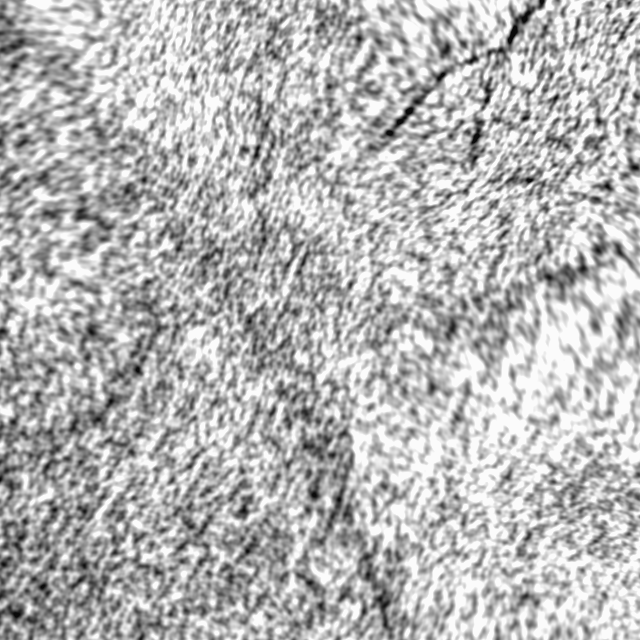
This texture is drawn by a WebGL 1 fragment shader. Its source:

```glsl
precision highp float;
// Grey grainy tissue: fine slanted speckle over cloudy shading, crossed by dark branching veins.
uniform vec2 u_resolution;

#define BASE_TONE 0.722
#define GRAIN_SCALE 78.0
#define GRAIN_AMOUNT 0.66
#define GRAIN_STRETCH 1.5
#define GRAIN_ANGLE 1.08
#define STREAK_SCALE 34.0
#define STREAK_AMOUNT 0.32
#define CLOUD_AMOUNT 0.22
#define VEIN_DARKNESS 0.46
#define VEIN_WIDTH 0.0058

float hash(vec2 p) {
  return fract(sin(dot(p, vec2(127.1, 311.7))) * 43758.5453);
}

// Slope of a random unit gradient at a lattice corner
float corner(vec2 cell, vec2 offset) {
  float angle = 6.28318 * hash(cell);
  return dot(vec2(cos(angle), sin(angle)), offset);
}

float gradientNoise(vec2 p) {
  vec2 i = floor(p), f = fract(p);
  vec2 u = f * f * f * (f * (f * 6.0 - 15.0) + 10.0);
  vec2 e = vec2(1.0, 0.0);
  float low = mix(corner(i, f), corner(i + e, f - e), u.x);
  float high = mix(corner(i + e.yx, f - e.yx), corner(i + 1.0, f - 1.0), u.x);
  return mix(low, high, u.y);
}

vec2 rotate(vec2 p, float angle) {
  float c = cos(angle), s = sin(angle);
  return vec2(c * p.x + s * p.y, c * p.y - s * p.x);
}

float segmentDistance(vec2 p, vec2 a, vec2 b) {
  vec2 pa = p - a, ba = b - a;
  return length(pa - ba * clamp(dot(pa, ba) / dot(ba, ba), 0.0, 1.0));
}

// Soft-edged stroke along a quadratic curve from a to c, pulled towards b
float vein(vec2 p, vec2 a, vec2 b, vec2 c, float width) {
  float d = 10.0;
  vec2 from = a;
  for (int k = 1; k <= 10; k++) {
    float t = float(k) / 10.0;
    vec2 to = mix(mix(a, b, t), mix(b, c, t), t);
    d = min(d, segmentDistance(p, from, to));
    from = to;
  }
  return exp(-d * d / (width * width));
}

// Fine speckle plus longer slanted streaks
float grain(vec2 p) {
  vec2 q = rotate(p, GRAIN_ANGLE + 0.5 * gradientNoise(p * 2.5 + 3.0) * 0.3);
  vec2 squash = vec2(1.0 / GRAIN_STRETCH, 1.0);
  float fine = gradientNoise(q * squash * GRAIN_SCALE);
  float finer = gradientNoise(rotate(q, 0.4) * GRAIN_SCALE * 1.37 + 41.0);
  float streak = gradientNoise(q * squash * squash * STREAK_SCALE + 17.0);
  return GRAIN_AMOUNT * (fine + 0.55 * finer) + STREAK_AMOUNT * streak;
}

float clouds(vec2 p) {
  vec2 q = rotate(p, GRAIN_ANGLE) * vec2(0.75, 1.0);
  return gradientNoise(q * 5.0 + 7.3) + 0.7 * gradientNoise(q * 11.0 + 23.1);
}

void main() {
  vec2 p = gl_FragCoord.xy / u_resolution;
  vec2 wobble = vec2(gradientNoise(p * 14.0), gradientNoise(p * 14.0 + 50.0));
  vec2 v = p + 0.014 * wobble;

  // Broad light and shade on both sides of the main vein
  float side = 0.83 * (v.x - (0.605 - 0.25 * v.y - 0.4 * v.y * v.y));
  float tone = BASE_TONE + CLOUD_AMOUNT * clouds(p);
  tone += 0.055 * smoothstep(0.0, 0.1, side) - 0.02;
  tone += 0.07 * smoothstep(0.55, 0.1, distance(p, vec2(0.85, 0.2)));
  tone -= 0.15 * smoothstep(0.42, 0.0, distance(p, vec2(0.0, 0.12)));

  // Main vein: a wide shadow with a crisper core towards the bottom
  float core = exp(-side * side / 0.00012) * smoothstep(0.75, 0.15, v.y);
  tone -= 0.12 * exp(-side * side / 0.0016) + 0.17 * core;

  // Blurred cross vein
  tone -= 0.12 * vein(v, vec2(1.0, 0.6), vec2(0.7, 0.45), vec2(0.4, 0.58), 0.045);

  // Thin dark branches at the upper right
  float branch = vein(v, vec2(0.86, 1.01), vec2(0.74, 0.91), vec2(0.742, 0.74), VEIN_WIDTH);
  branch = max(branch, vein(v, vec2(0.77, 0.92), vec2(0.68, 0.88), vec2(0.6, 0.79), VEIN_WIDTH));
  branch = max(branch, 0.8 * vein(v, vec2(0.78, 0.715), vec2(0.86, 0.72), vec2(0.98, 0.67), VEIN_WIDTH));
  // Faint threads
  branch = max(branch, 0.4 * vein(v, vec2(0.405, 0.92), vec2(0.41, 0.8), vec2(0.4, 0.7), VEIN_WIDTH));
  branch = max(branch, 0.4 * vein(v, vec2(0.7, 0.28), vec2(0.72, 0.2), vec2(0.75, 0.1), VEIN_WIDTH));
  branch = max(branch, 0.4 * vein(v, vec2(0.79, 0.55), vec2(0.85, 0.57), vec2(0.95, 0.59), VEIN_WIDTH));
  tone -= VEIN_DARKNESS * branch * (0.9 + 0.6 * gradientNoise(p * 30.0));

  // Speckle is strongest in the upper right corner
  float contrast = 1.0 + 0.25 * smoothstep(0.5, 0.1, distance(p, vec2(0.95, 0.9)));
  tone += contrast * grain(p);
  gl_FragColor = vec4(vec3(clamp(tone, 0.04, 0.985)), 1.0);
}
```
